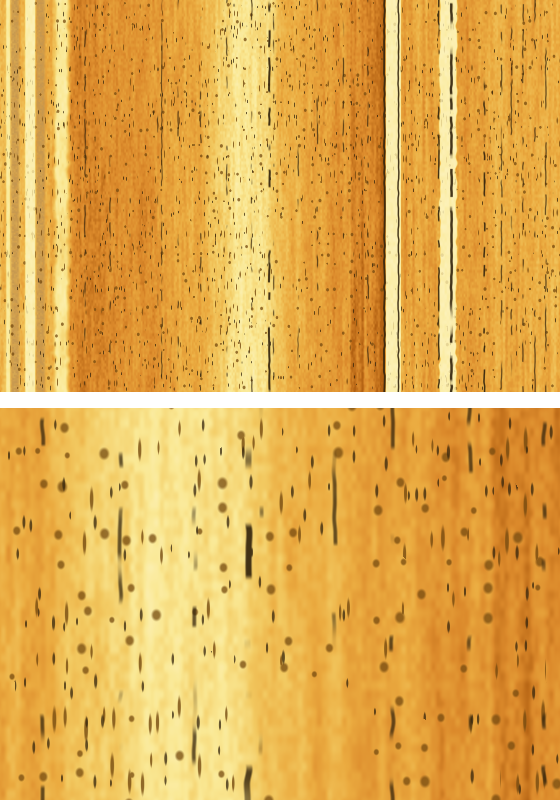
Top, the full canvas; bottom, a detail of the centre.
Write a Shadertoy shader that draws this texture.

```glsl
const vec3 INK = vec3(0.20, 0.14, 0.05);
const vec3 FLECK_BROWN = vec3(0.46, 0.29, 0.06);
const vec3 TAN = vec3(0.77, 0.59, 0.31);

// Wood tones, from deep orange to cream
const vec3 PALETTE[6] = vec3[](
    vec3(0.70, 0.38, 0.07), vec3(0.86, 0.54, 0.17), vec3(0.92, 0.67, 0.25),
    vec3(0.95, 0.79, 0.38), vec3(0.98, 0.91, 0.58), vec3(0.99, 0.95, 0.74));

// Position across the canvas and the tone reached there
const vec2 STOPS[16] = vec2[](
    vec2(0.0, 2.3), vec2(0.085, 2.0), vec2(0.14, 0.9), vec2(0.24, 1.25),
    vec2(0.35, 1.9), vec2(0.385, 2.8), vec2(0.43, 3.95), vec2(0.47, 3.8),
    vec2(0.51, 2.3), vec2(0.58, 1.7), vec2(0.65, 0.9), vec2(0.684, 0.2),
    vec2(0.692, 1.7), vec2(0.78, 1.8), vec2(0.84, 1.5), vec2(0.89, 2.1));

float hash(vec2 p) {
    vec3 q = fract(p.xyx * 0.1031);
    q += dot(q, q.yzx + 33.33);
    return fract((q.x + q.y) * q.z);
}

float noise(vec2 p) {
    vec2 cell = floor(p), f = fract(p);
    f = f * f * (3.0 - 2.0 * f);
    return mix(mix(hash(cell), hash(cell + vec2(1, 0)), f.x),
               mix(hash(cell + vec2(0, 1)), hash(cell + vec2(1, 1)), f.x), f.y);
}

float band(float x, float left, float right, float soft) {
    return smoothstep(left - soft, left + soft, x) * (1.0 - smoothstep(right - soft, right + soft, x));
}

float toneProfile(float x) {
    float tone = STOPS[0].y;
    for (int i = 1; i < 16; i++)
        tone = mix(tone, STOPS[i].y, smoothstep(STOPS[i - 1].x, STOPS[i].x, x));
    return tone;
}

vec3 woodColor(float tone) {
    vec3 color = PALETTE[0];
    for (int i = 1; i < 6; i++)
        color = mix(color, PALETTE[i], clamp(tone - float(i - 1), 0.0, 1.0));
    return color;
}

// Upright line with a ragged edge, broken up where coverage is low
float inkLine(vec2 uv, float center, float halfWidth, float coverage, float soft) {
    float seed = floor(center * 997.0);
    float wobble = (noise(vec2(seed, uv.y * 75.0)) - 0.5) * 0.0016;
    float gaps = 0.6 * noise(vec2(seed + 7.0, uv.y * 45.0)) + 0.4 * noise(vec2(seed + 19.0, uv.y * 6.0));
    float line = 1.0 - smoothstep(halfWidth - soft, halfWidth + soft, abs(uv.x - center - wobble));
    return line * smoothstep(-0.07, 0.07, coverage - gaps);
}

// One randomly placed, randomly sized spot in some of the grid cells
float flecks(vec2 p, vec2 cells, float density, float seed) {
    vec2 g = p * cells, id = floor(g) + seed;
    vec2 offset = vec2(hash(id + 3.1), hash(id + 8.7)) - 0.5;
    float radius = mix(0.12, 0.24, hash(id + 5.3));
    float spot = 1.0 - smoothstep(radius * 0.5, radius * 1.2, length(fract(g) - 0.5 - offset * 0.5));
    return spot * step(hash(id), density);
}

void mainImage(out vec4 fragColor, in vec2 fragCoord) {
    vec2 uv = fragCoord / iResolution.xy;
    vec2 p = fragCoord / iResolution.y;
    float soft = max(0.7 / iResolution.x, 0.0008);

    // Broad shading with upright grain
    float warp = (noise(vec2(uv.x * 40.0, uv.y * 5.0)) - 0.5) * 0.014;
    float tone = toneProfile(uv.x + warp * band(uv.x, 0.16, 0.64, 0.03));
    tone += (noise(vec2(uv.x * 90.0, uv.y * 2.5)) - 0.5) * 0.55;
    tone += (noise(vec2(uv.x * 230.0, uv.y * 11.0)) - 0.5) * 0.75;
    tone += (noise(vec2(uv.x * 340.0, uv.y * 130.0)) - 0.5) * 0.65;

    // Straight fine stripes in the moulded parts
    float striped = band(uv.x, 0.60, 0.78, 0.04) + 0.5 * band(uv.x, 0.87, 1.1, 0.02);
    tone += (noise(vec2(uv.x * 210.0, uv.y * 0.5)) - 0.5) * 1.2 * striped;

    // Cream ridges
    float mottle = (noise(vec2(uv.x * 250.0, uv.y * 90.0)) - 0.5) * 0.5;
    float ragged = (noise(vec2(3.0, uv.y * 60.0)) - 0.5) * 0.004;
    float yellowRidge = band(uv.x + ragged, 0.098, 0.122, 0.006);
    tone = mix(tone, 3.3 + 1.2 * noise(vec2(uv.x * 80.0, uv.y * 8.0)) + mottle, yellowRidge);
    float ridges = band(uv.x, 0.011, 0.018, 0.002) * 0.8 + band(uv.x, 0.045, 0.063, 0.002)
                 + band(uv.x, 0.689, 0.716, 0.0015) + band(uv.x + ragged, 0.785, 0.815, 0.002);
    tone = mix(tone, 4.65 + mottle, min(ridges, 1.0));
    vec3 color = woodColor(tone);

    // Dull, finely speckled grooves at the left
    float grooves = band(uv.x, 0.020, 0.034, 0.003) + band(uv.x, 0.065, 0.080, 0.003);
    color = mix(color, TAN, grooves * (0.55 + 0.45 * noise(p * 240.0)));

    // Brown spots and elongated pores
    float cluster = noise(vec2(uv.x * 28.0, uv.y * 3.0));
    float quiet = 1.0 - 0.8 * min(ridges, 1.0);
    float spots = flecks(p, vec2(52.0, 44.0), 0.20, 11.0);
    float pores = flecks(p, vec2(125.0, 21.0), 0.30 * cluster, 71.0);
    float slits = flecks(p, vec2(150.0, 36.0), 0.24 * cluster, 137.0);
    color = mix(color, FLECK_BROWN, quiet * max(spots * 0.75, pores * 0.8));
    color = mix(color, INK, quiet * slits * 0.75);

    // Dark seams beside the ridges, then thin broken cracks
    float ink = inkLine(uv, 0.6865, 0.0017, 0.80, soft);
    ink = max(ink, inkLine(uv, 0.7115, 0.0013, 0.90, soft));
    ink = max(ink, inkLine(uv, 0.7835, 0.0013, 0.58, soft));
    ink = max(ink, inkLine(uv, 0.8060, 0.0022, 0.60, soft));
    ink = max(ink, inkLine(uv, 0.8650, 0.0014, 0.53, soft));
    ink = max(ink, inkLine(uv, 0.2890, 0.0009, 0.66, soft) * 0.8);
    ink = max(ink, inkLine(uv, 0.4810, 0.0018, 0.42, soft));
    for (int i = 0; i < 18; i++) {
        float k = float(i);
        float center = i < 5 ? 0.898 + 0.018 * k : 0.15 + 0.042 * (k - 5.0);
        center += (hash(vec2(k, 41.0)) - 0.5) * 0.012;
        float coverage = i < 5 ? 0.47 : 0.34;
        ink = max(ink, inkLine(uv, center, 0.0011, coverage, soft) * 0.8);
    }
    fragColor = vec4(mix(color, INK, ink * 0.92), 1.0);
}
```
